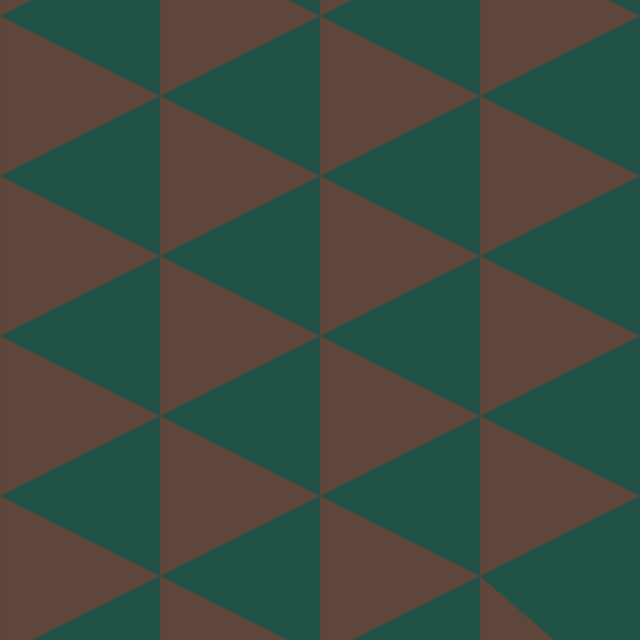
A three.js fragment shader for this pattern:

```glsl
// Columns of interlocking brown and green triangles, with one shortened triangle.
varying vec2 vUv;

const vec3 GREEN = vec3(0.125, 0.322, 0.270);
const vec3 BROWN = vec3(0.373, 0.275, 0.231);
const float REPEATS = 4.0;                // columns across, triangles down
const float APEX_HEIGHT = 0.4;            // lowest apex in even columns, in cells
const float ODD_SHIFT = 0.5;              // extra rise of odd columns, in cells
const vec2 SHORT_CELL = vec2(3.0, -1.0);  // column and row of the short triangle
const float SHORT_REACH = 0.578;          // its length, in cells
const float EDGE = REPEATS / 512.0;       // softened edge width, in cells

// Linear edge coverage from a signed distance, positive inside
float coverage(float dist) {
  return clamp(dist / EDGE + 0.5, 0.0, 1.0);
}

// Brown coverage in one column: bases on the left, apexes on the right
float triangles(vec2 p, float column) {
  float along = clamp(p.x - column, 0.0, 1.0);
  float y = p.y - APEX_HEIGHT - ODD_SHIFT * mod(column, 2.0);
  float row = floor(y + 0.5);
  bool isShort = distance(vec2(column, row), SHORT_CELL) < 0.5;
  float reach = isShort ? SHORT_REACH : 1.0;
  float slope = 0.5 / reach;
  float dist = (0.5 - slope * along - abs(y - row)) / length(vec2(1.0, slope));
  return coverage(dist);
}

void main() {
  vec2 p = vUv * REPEATS;

  // Blend the two columns that meet at the nearest vertical seam
  float seam = floor(p.x + 0.5);
  float brown = mix(triangles(p, seam - 1.0), triangles(p, seam), coverage(p.x - seam));

  gl_FragColor = vec4(mix(GREEN, BROWN, brown), 1.0);
}
```
